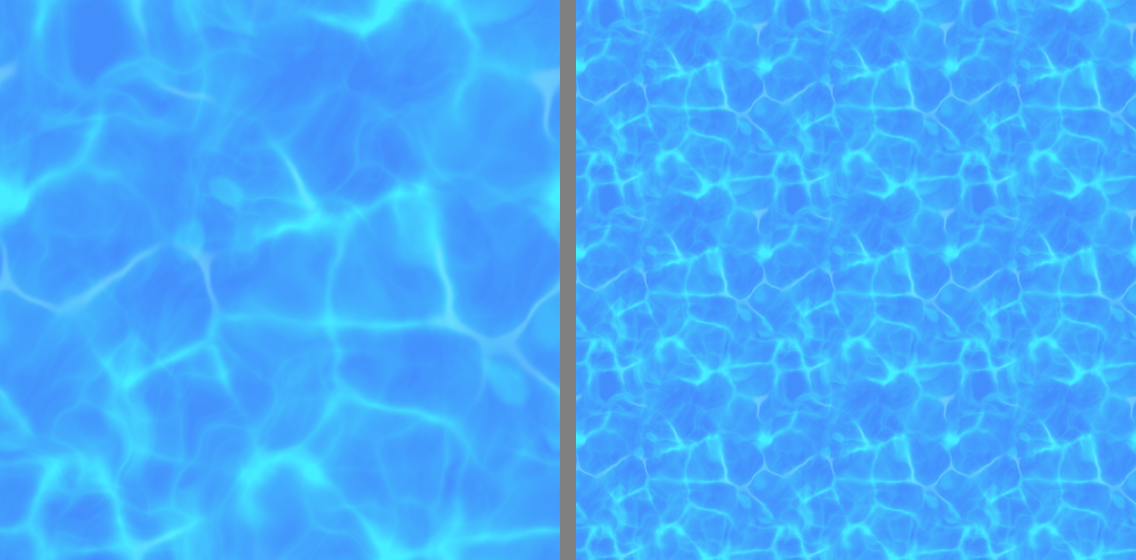
Left: one tile. Right: repeated 3 by 3.
Give the GLSL for this texture, as a WebGL 1 fragment shader.

```glsl
precision highp float;
// Sunlit pool water: a soft net of cyan caustic light over clear blue.
// Warped, wrapping Voronoi borders make the net; wrapping value noise
// adds veils, wisps and uneven brightness, so the square tiles.

uniform vec2 u_resolution;

#define CELLS 5.0         // large net cells per side
#define FINE_CELLS 9.0    // faint net cells per side
#define WARP 0.05         // broad bending of the net
#define WOBBLE 0.022      // small ripples along the net
#define ROUNDING 24.0     // lower fills the junctions more
#define GLOW_WIDTH 0.09   // halo around borders, in cells
#define LINE_WIDTH 0.045  // bright core of borders, in cells
#define GLOW 0.12
#define LINE 0.16
#define VEIL 0.17         // contrast of the cloudy water
#define WISP 0.07         // contrast of the thin threads
#define BASE_GREEN 0.597  // green level of the plain water

float hash(vec2 p) {
  return fract(sin(dot(p, vec2(127.1, 311.7))) * 43758.5453);
}

// Value noise that repeats every "period" lattice steps.
float noise(vec2 p, float period, float seed) {
  vec2 i = floor(p);
  vec2 f = p - i;
  f = f * f * f * (f * (f * 6.0 - 15.0) + 10.0);
  vec2 lo = mod(i, period) + seed;
  vec2 hi = mod(i + 1.0, period) + seed;
  return mix(mix(hash(lo), hash(vec2(hi.x, lo.y)), f.x),
             mix(hash(vec2(lo.x, hi.y)), hash(hi), f.x), f.y);
}

float fbm(vec2 uv, float frequency, float seed) {
  float sum = 0.0;
  float gain = 0.5;
  for (int octave = 0; octave < 5; octave++) {
    sum += gain * noise(uv * frequency, frequency, seed);
    frequency *= 2.0;
    gain *= 0.55;
    seed += 17.0;
  }
  return sum;
}

vec2 warpOffset(vec2 uv, float frequency, float seed) {
  return vec2(noise(uv * frequency, frequency, seed),
              noise(uv * frequency, frequency, seed + 91.0)) - 0.5;
}

// Thin threads along the middle level of a noise field.
float wisps(vec2 uv, float frequency, float seed) {
  float level = noise(uv * frequency, frequency, seed);
  float ridge = 1.0 - abs(2.0 * level - 1.0);
  return ridge * ridge * ridge * ridge;
}

// Rounded distance to the nearest cell border, in cells.
float borderDistance(vec2 uv, float count, float seed) {
  vec2 p = uv * count;
  vec2 home = floor(p);
  float nearest = 9.0;
  float sum = 0.0;
  for (int y = -2; y <= 2; y++) {
    for (int x = -2; x <= 2; x++) {
      vec2 cell = home + vec2(float(x), float(y));
      vec2 id = mod(cell, count) + seed;
      vec2 jitter = vec2(hash(id), hash(id + 57.0));
      float d = length(cell + 0.1 + 0.8 * jitter - p);
      nearest = min(nearest, d);
      sum += exp(-0.5 * ROUNDING * d);
    }
  }
  float others = sum * exp(0.5 * ROUNDING * nearest) - 1.0;
  return -log(max(others, 0.00001)) / ROUNDING;
}

float lineCore(float d, float width) {
  float x = max(d, 0.0) / width;
  return exp(-x * x);
}

void main() {
  vec2 uv = gl_FragCoord.xy / u_resolution;
  vec2 bend = warpOffset(uv, 4.0, 3.0);
  vec2 ripple = warpOffset(uv, 13.0, 5.0) + 0.5 * warpOffset(uv, 27.0, 7.0);
  vec2 bent = uv + WARP * bend + WOBBLE * ripple;

  // Cloudy water with slanted streaks and folded threads.
  vec2 folded = bent + 0.10 * warpOffset(bent, 7.0, 13.0);
  float veil = fbm(folded, 6.0, 23.0) - 0.55;
  vec2 slant = vec2(2.0 * folded.x - folded.y, folded.x + folded.y);
  float streak = fbm(slant, 7.0, 47.0) - 0.55;
  float threads = 0.6 * wisps(folded, 10.0, 31.0) + 0.4 * wisps(slant, 13.0, 41.0);
  float threadFade = smoothstep(0.2, 0.8, noise(uv * 7.0, 7.0, 53.0));
  float green = BASE_GREEN + VEIL * (veil + 0.7 * streak);
  green += WISP * threads * (0.3 + 0.7 * threadFade);

  // Main net, fading in and out along its length.
  float d = borderDistance(bent, CELLS, 11.0);
  float strength = smoothstep(0.25, 0.75, noise(uv * 8.0, 8.0, 71.0));
  float core = lineCore(d, LINE_WIDTH * (0.6 + 0.7 * strength));
  green += GLOW * exp(-d / GLOW_WIDTH) * (0.5 + 0.5 * strength);
  green += LINE * core * strength * (0.8 + 1.5 * veil);

  // Faint second net and a few glowing patches.
  float fine = borderDistance(folded, FINE_CELLS, 29.0);
  float fineFade = smoothstep(0.35, 0.8, noise(uv * 6.0, 6.0, 83.0));
  green += 0.08 * exp(-max(fine, 0.0) / 0.08) * (0.15 + 0.85 * fineFade);
  green += 0.10 * smoothstep(0.68, 0.92, noise(folded * 9.0, 9.0, 61.0));

  // Blue to cyan, with rare pale glints on the brightest lines.
  green = clamp(green, 0.56, 0.93);
  float lit = smoothstep(0.72, 0.92, green);
  vec3 color = vec3(0.26 + 0.01 * lit, green, 0.99 + 0.01 * lit);
  float rare = smoothstep(0.72, 0.95, noise(uv * 6.0, 6.0, 97.0));
  float glint = rare * lineCore(d, 0.025);
  color = mix(color, vec3(0.55, 0.86, 0.99), 0.5 * glint);
  gl_FragColor = vec4(color, 1.0);
}
```
